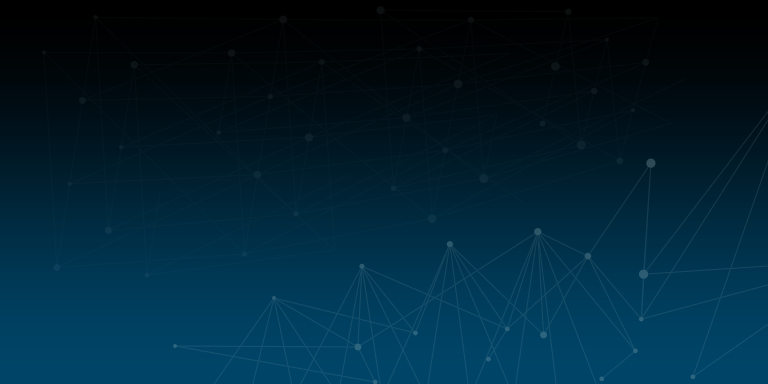
This background is drawn by a WebGL 1 fragment shader. Its source:

```glsl
precision highp float;
// Night-blue gradient with a faint web of linked dots and brighter fans at lower right.

uniform vec2 u_resolution;

// Units: canvas height = 1, origin at the lower left.
const vec3 DEEP_BLUE = vec3(0.0, 0.268, 0.405);
const vec3 INK = vec3(0.55, 0.68, 0.72);
const float LINE_HALF = 0.0014;
const float BRIGHT_DOT = 0.32;
const float BRIGHT_LINE = 0.15;
const float FAINT_DOT = 0.085;
const float FAINT_LINE = 0.03;
const float FAINT_REACH = 0.8;
const int FAINT_COUNT = 36;
const int HUBS = 4;
const int FEET = 6;
const int RAYS = 4;
const int FLOORS = 3;

// Single anchors outside the regular arcs
const vec2 TALL_HUB = vec2(1.695, 0.575);
const vec2 SIDE_HUB = vec2(1.531, 0.333);
const vec2 BIG_DOT = vec2(1.676, 0.286);
const vec2 LOW_DOT = vec2(1.670, 0.169);
const vec2 LEFT_DOT = vec2(0.456, 0.099);
const vec2 FAR_HIGH = vec2(2.083, 0.818);
const vec2 FAR_LOW = vec2(2.240, 0.323);

float pixel;

float coverage(float distanceToEdge) {
  return clamp(0.5 - distanceToEdge / pixel, 0.0, 1.0);
}

float dot2d(vec2 p, vec2 center, float radius) {
  return coverage(length(p - center) - radius);
}

float link(vec2 p, vec2 a, vec2 b) {
  vec2 ab = b - a;
  float t = clamp(dot(p - a, ab) / dot(ab, ab), 0.0, 1.0);
  return coverage(length(p - a - ab * t) - LINE_HALF);
}

// Rising arc of fan tips
vec2 hubAt(float i) {
  return vec2(0.7135 + 0.229 * i, 0.224 + (0.095 - 0.0125 * i) * i);
}

// Low arch of dots that the fans reach
vec2 footAt(float i) {
  float wiggle = 0.042 * cos(3.14159 * i) * sin(0.62832 * i);
  return vec2(0.932 + 0.1745 * i + wiggle, 0.0964 + (0.0495 - 0.013 * i) * i);
}

vec2 floorAt(float i) {
  return vec2(0.977 + 0.295 * i, 0.005 + 0.06 * sin(1.5 * i));
}

// Even scatter that thins out towards the lower right
vec2 faintAt(float i) {
  vec2 s = fract(i * vec2(0.75488, 0.56984) + vec2(0.02, 0.85));
  float x = mix(0.08, 1.8, s.x);
  return vec2(x, mix(0.2 + 0.13 * x * x, 0.98, s.y));
}

float faintLink(vec2 p, vec2 a, vec2 b) {
  return link(p, a, b) * step(length(b - a), FAINT_REACH);
}

float faintWeb(vec2 p) {
  float dots = 0.0, lines = 0.0;
  for (int n = 0; n < FAINT_COUNT; n++) {
    float i = float(n);
    vec2 a = faintAt(i);
    dots = max(dots, dot2d(p, a, mix(0.005, 0.012, fract(i * 0.381))));
    lines = max(lines, faintLink(p, a, faintAt(i + 4.0)));
    lines = max(lines, faintLink(p, a, faintAt(i + 7.0)));
    lines = max(lines, faintLink(p, a, faintAt(i + 11.0)));
  }
  return max(dots * FAINT_DOT, lines * FAINT_LINE);
}

float brightWeb(vec2 p) {
  float dots = max(dot2d(p, TALL_HUB, 0.012), dot2d(p, BIG_DOT, 0.012));
  dots = max(dots, max(dot2d(p, SIDE_HUB, 0.0085), dot2d(p, LOW_DOT, 0.006)));
  dots = max(dots, dot2d(p, LEFT_DOT, 0.005));
  float lines = max(link(p, TALL_HUB, SIDE_HUB), link(p, TALL_HUB, BIG_DOT));
  lines = max(lines, max(link(p, TALL_HUB, LOW_DOT), link(p, SIDE_HUB, LOW_DOT)));
  lines = max(lines, max(link(p, BIG_DOT, LOW_DOT), link(p, hubAt(3.0), SIDE_HUB)));
  lines = max(lines, max(link(p, LEFT_DOT, footAt(0.0)), link(p, LEFT_DOT, floorAt(0.0))));
  lines = max(lines, max(link(p, FAR_HIGH, BIG_DOT), link(p, FAR_HIGH, LOW_DOT)));
  lines = max(lines, max(link(p, FAR_LOW, BIG_DOT), link(p, FAR_LOW, LOW_DOT)));
  lines = max(lines, max(link(p, FAR_HIGH, footAt(5.0)), link(p, hubAt(3.0), footAt(0.0))));

  // Fans: links to nearby feet and rays past the lower edge
  for (int n = 0; n < HUBS; n++) {
    float i = float(n);
    vec2 hub = hubAt(i);
    dots = max(dots, dot2d(p, hub, 0.005 + 0.0015 * i));
    for (int k = -1; k <= 1; k++)
      lines = max(lines, link(p, hub, footAt(max(i + float(k), 0.0))));
    for (int k = 0; k < RAYS; k++)
      lines = max(lines, link(p, hub, vec2(hub.x - 0.17 + 0.11 * float(k), -0.02)));
  }
  for (int n = 0; n < FEET; n++) {
    float i = float(n);
    vec2 foot = footAt(i);
    dots = max(dots, dot2d(p, foot, 0.007 + 0.002 * cos(2.1 * i)));
    if (n > 1) lines = max(lines, link(p, foot, n < 5 ? SIDE_HUB : FAR_LOW));
  }
  for (int n = 0; n < FLOORS; n++) {
    vec2 base = floorAt(float(n));
    dots = max(dots, dot2d(p, base, 0.006));
    lines = max(lines, link(p, base, footAt(2.0 * float(n))));
  }
  return max(dots * BRIGHT_DOT, lines * BRIGHT_LINE);
}

void main() {
  pixel = 1.0 / u_resolution.y;
  vec2 p = gl_FragCoord.xy * pixel;
  vec3 color = DEEP_BLUE * smoothstep(1.0, 0.0, p.y);
  color = mix(color, INK, max(faintWeb(p), brightWeb(p)));
  gl_FragColor = vec4(color, 1.0);
}
```
